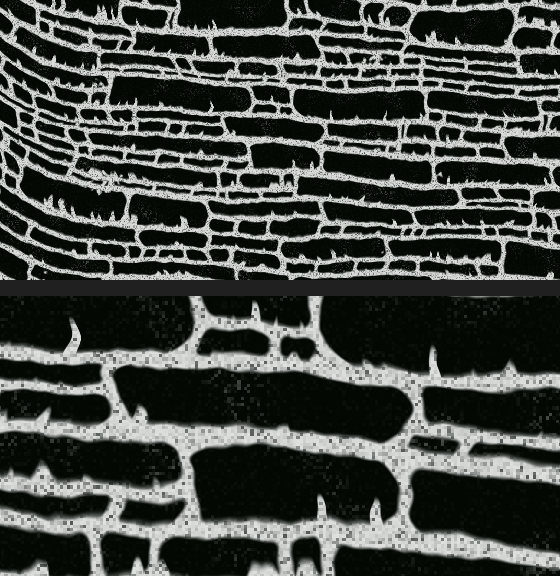
Top: the whole. Bottom: its middle third, enlarged.
This texture is drawn by a WebGL 1 fragment shader. Its source:

```glsl
precision highp float;
uniform vec2 u_resolution;

float hash(vec2 p) {
  vec3 a = fract(p.xyx * vec3(0.1031, 0.1030, 0.0973));
  a += dot(a, a.yzx + 33.33);
  return fract((a.x + a.y) * a.z);
}

float corner(vec2 cell, vec2 offset) {
  float angle = 6.2832 * hash(cell + 71.0);
  return dot(vec2(cos(angle), sin(angle)), offset);
}

float gradientNoise(vec2 p) {
  vec2 i = floor(p), f = p - i;
  vec2 u = f * f * f * (f * (f * 6.0 - 15.0) + 10.0);
  vec2 e = vec2(1.0, 0.0);
  float low = mix(corner(i, f), corner(i + e.xy, f - e.xy), u.x);
  float high = mix(corner(i + e.yx, f - e.yx), corner(i + e.xx, f - e.xx), u.x);
  return mix(low, high, u.y);
}

// Irregular intervals along a line: start, end, index
float boundary(float i, float seed, float jitter) {
  return i + jitter * (hash(vec2(i + 40.0, seed + 90.0)) - 0.5);
}

vec3 span(float x, float seed, float jitter) {
  float i = floor(x);
  i += step(boundary(i + 1.0, seed, jitter), x) - step(x, boundary(i, seed, jitter));
  return vec3(boundary(i, seed, jitter), boundary(i + 1.0, seed, jitter), i);
}

// Rounded slab with a notched underside
float slab(vec2 q, vec2 lo, vec2 hi, float gap, float seed) {
  vec2 center = 0.5 * (lo + hi);
  vec2 extent = 0.5 * (hi - lo) - vec2(0.007, gap);
  float radius = 0.6 * min(extent.x, extent.y);
  vec2 b = abs(q - center) - extent + radius;
  float d = length(max(b, 0.0)) + min(max(b.x, b.y), 0.0) - radius;
  float notch = smoothstep(0.08, 0.38, gradientNoise(vec2(q.x * 45.0, seed * 7.3)));
  notch *= smoothstep(-0.25, 0.15, gradientNoise(vec2(q.x * 6.0, seed * 3.7)));
  float floorLine = center.y - extent.y + 0.75 * extent.y * notch;
  return max(d, 0.5 * (floorLine - q.y));
}

// Lanes cut into long slabs, some split into strings of small ones
float slabField(vec2 q) {
  vec3 lane = span(q.y / 0.105, 1.0, 0.5);
  vec3 cell = span(q.x / 0.38, lane.z * 3.0, 0.75);
  vec2 lo = vec2(cell.x * 0.38, lane.x * 0.105);
  vec2 hi = vec2(cell.y * 0.38, lane.y * 0.105);
  float kind = hash(vec2(cell.z + 20.0, lane.z + 50.0));
  float seed = kind * 9.0 + lane.z;
  float gap = 0.0115;
  if (kind > 0.38 && hi.y - lo.y > 0.08) {
    float cut = mix(lo.y, hi.y, mix(0.32, 0.55, fract(kind * 17.0)));
    bool below = q.y < cut;
    gap = 0.0075;
    if (below) hi.y = cut;
    else lo.y = cut;
    if (below || kind > 0.8) {
      seed += below ? 5.0 : 11.0;
      vec3 part = span(q.x / 0.14, floor(seed * 7.0), 0.7);
      lo.x = max(lo.x, part.x * 0.14);
      hi.x = min(hi.x, part.y * 0.14);
    }
  }
  return slab(q, lo, hi, gap, seed);
}

void main() {
  vec2 p = gl_FragCoord.xy / u_resolution.y;

  // Layers dip steeply at the left and flatten to the right
  vec2 q = p + vec2(0.0, 0.05 * p.x - 0.13 * exp(-5.0 * p.x));
  q.y += 0.045 * gradientNoise(p * vec2(2.3, 3.0) + 4.0);
  q.x += 0.035 * gradientNoise(q * vec2(4.0, 13.0) + 9.0);
  q.y += 0.010 * gradientNoise(q * vec2(13.0, 17.0));
  q += 0.005 * vec2(gradientNoise(q * 42.0), gradientNoise(q * 42.0 + 31.0));
  float d = slabField(q);

  // Crumbled patches inside the slabs
  float crumble = smoothstep(0.36, 0.52, gradientNoise(p * 5.0 + 2.7));
  d = max(d, 0.015 * (gradientNoise(p * 55.0) - 1.1 + crumble));

  // Fine grain in the pale matrix, faint flecks in the dark
  float grain = hash(floor(p * 256.0) + 7.0);
  float pale = 1.03 - 0.15 * grain - 0.5 * pow(grain, 7.0);
  float dusty = smoothstep(0.0, 0.5, gradientNoise(p * 11.0 + 6.0));
  float fleck = (0.04 + 0.3 * dusty) * pow(grain, 6.0);
  float tone = mix(fleck, pale, smoothstep(-0.003, 0.003, d));
  gl_FragColor = vec4(mix(vec3(0.01, 0.03, 0.01), vec3(0.85, 0.86, 0.85), tone), 1.0);
}
```
